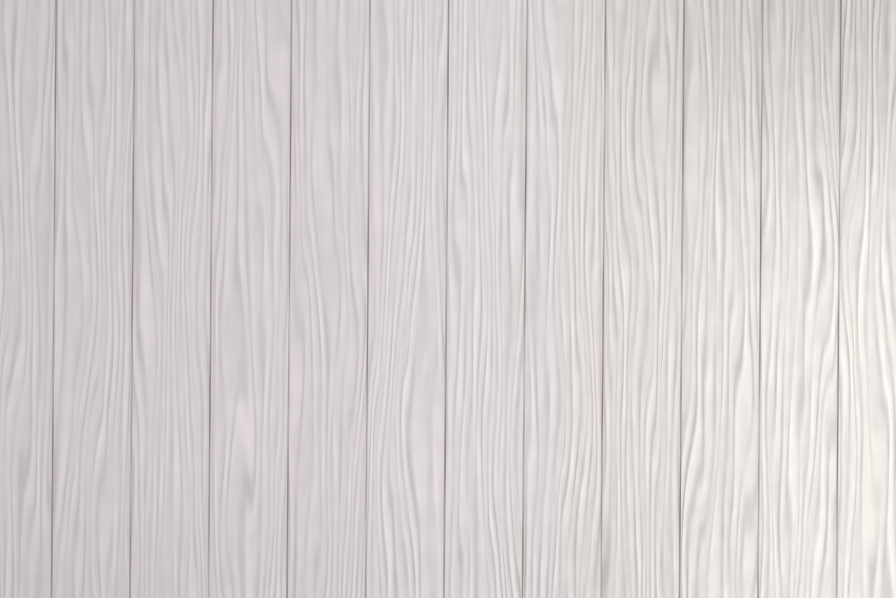
Give the GLSL for this texture, as a Shadertoy shader.

```glsl
#define BOARD_WIDTH 0.0876
#define FIRST_SEAM 0.0575
#define SEAM_LEAN 0.0052
#define SEAM_HALF_WIDTH 0.0009
#define RIDGES 10.0
#define RELIEF 0.040
#define BEND 0.14
#define SEAM_COLOR vec3(0.55, 0.50, 0.49)
#define COOL_TINT vec3(1.005, 0.970, 0.985)
#define WARM_TINT vec3(1.010, 0.987, 0.966)

const float TAU = 6.2831853;

float hash(vec2 p) {
    p = fract(p * vec2(0.1031, 0.1137));
    p += dot(p, p.yx + 33.33);
    return fract((p.x + p.y) * p.x * 17.13);
}

// Distance to the nearest scattered point.
float cellular(vec2 p) {
    vec2 cell = floor(p);
    float nearest = 2.0;
    for (int y = -1; y <= 1; y++)
    for (int x = -1; x <= 1; x++) {
        vec2 c = cell + vec2(x, y);
        vec2 point = c + vec2(hash(c + 11.7), hash(c + 53.1));
        nearest = min(nearest, length(p - point));
    }
    return nearest;
}

// Layered sines that carry the grain sideways along a board.
float sway(vec2 q, float seed) {
    float sum = 0.0, amp = 0.8, freq = 3.0;
    for (int i = 0; i < 4; i++) {
        float shift = seed * (1.0 + 0.37 * float(i));
        sum += amp * sin(freq * q.y + shift + 2.0 * sin(0.8 * freq * q.x + shift * 1.7));
        freq *= 1.9;
        amp *= 0.55;
    }
    return sum;
}

// Signed relief of the grain; q is the position within one board.
float grain(vec2 q, float board, float fade) {
    float seed = TAU * 3.0 * hash(vec2(board, 4.0));

    // Bow the lines around one soft knot per board.
    vec2 knot = vec2(hash(vec2(board, 7.0)), hash(vec2(board, 9.0)) * 0.7);
    vec2 d = (q - knot) * vec2(2.2, 6.0);
    float side = hash(vec2(board, 15.0)) < 0.5 ? -1.0 : 1.0;
    float across = q.x + side * BEND * exp(-dot(d, d));

    float phase = RIDGES * across + sway(q, seed);
    float ridge = sin(TAU * phase) + 0.35 * sin(2.0 * TAU * phase + 0.8);
    float broad = sin(TAU * (0.57 * phase + 0.4 * sway(q * 1.3, seed + 5.0)));

    // Ridges fade in and out in long cells.
    vec2 offset = vec2(board * 31.0, board * 7.0);
    float strength = smoothstep(0.05, 0.85, cellular(vec2(phase * 0.45, q.y * 5.0) + offset));
    float fibre = cellular(vec2(phase * 1.5, q.y * 22.0) + offset) - 0.45;
    return fade * (ridge * mix(0.35, 1.35, strength) + 0.4 * broad + 0.8 * fibre);
}

// Broad light: dim at the left and upper right, brightest at the lower right.
float daylight(vec2 uv) {
    float right = smoothstep(0.55, 1.0, uv.x);
    float light = 0.795 + 0.065 * smoothstep(0.0, 0.55, uv.x);
    light += 0.065 * right * smoothstep(1.0, 0.45, uv.y);
    light -= 0.055 * right * smoothstep(0.55, 1.0, uv.y);
    light -= 0.020 * smoothstep(0.25, 0.0, uv.y) * (1.0 - right);
    return light - 0.012 * smoothstep(0.75, 1.0, uv.y);
}

void mainImage(out vec4 fragColor, in vec2 fragCoord) {
    vec2 uv = fragCoord / iResolution.xy;
    float pixel = 1.0 / iResolution.x;

    // Split the width into slightly leaning boards.
    float x = (uv.x - FIRST_SEAM - SEAM_LEAN * uv.y) / BOARD_WIDTH;
    float board = floor(x) + 2.0;
    vec2 q = vec2(fract(x), uv.y);

    // Painted wood: light, board tone and embossed grain.
    float fade = 1.0 - smoothstep(0.35, 0.8, pixel * RIDGES / BOARD_WIDTH);
    float contrast = RELIEF * mix(0.75, 1.35, smoothstep(0.2, 1.0, uv.x + 0.25 * (0.5 - uv.y)));
    float tone = daylight(uv) + 0.02 * (hash(vec2(board, 21.0)) - 0.5);
    tone += contrast * grain(q, board, fade);
    vec3 color = tone * mix(COOL_TINT, WARM_TINT, smoothstep(0.3, 1.0, uv.x));

    // Narrow seams with a soft rounded shoulder and uneven depth.
    float seamId = floor(x + 0.5);
    float gap = abs(x - seamId) * BOARD_WIDTH;
    float depth = 0.62 + 0.22 * sin(uv.y * 9.0 + seamId * 2.4) + 0.12 * sin(uv.y * 31.0 + seamId * 5.1);
    color *= 1.0 - 0.05 * exp(-gap / 0.0025);
    float seam = 1.0 - smoothstep(-0.7 * pixel, 0.7 * pixel, gap - SEAM_HALF_WIDTH);
    color = mix(color, SEAM_COLOR, seam * depth);

    fragColor = vec4(clamp(color, 0.0, 1.0), 1.0);
}
```
